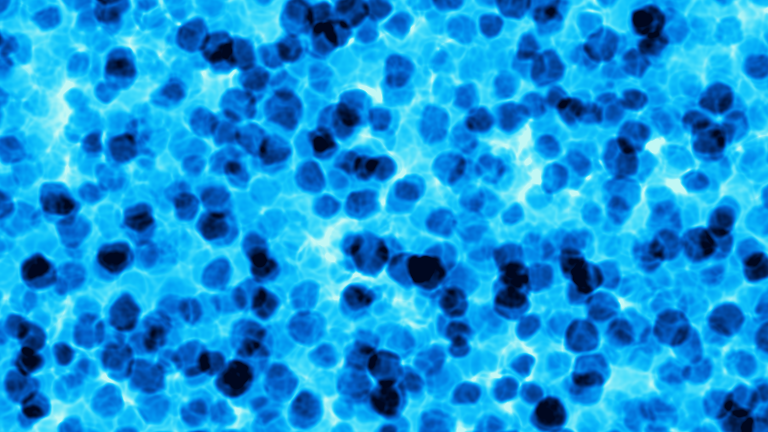
Write a WebGL 2 fragment shader that draws this texture.

```glsl
#version 300 es
precision highp float;

uniform vec2 u_resolution;
out vec4 fragColor;

vec3 hash3(vec2 p) {
  vec3 q = fract(vec3(p.xyx) * vec3(0.1031, 0.1030, 0.0973));
  q += dot(q, q.yxz + 33.33);
  return fract((q.xxy + q.yzz) * q.zyx);
}

vec2 gradient(vec2 lattice) {
  float angle = 6.28318 * hash3(lattice + 71.0).x;
  return vec2(cos(angle), sin(angle));
}

float gradientNoise(vec2 p) {
  vec2 i = floor(p);
  vec2 f = p - i;
  vec2 w = f * f * f * (f * (f * 6.0 - 15.0) + 10.0);
  vec2 e = vec2(1.0, 0.0);
  float low = mix(dot(gradient(i), f),
                  dot(gradient(i + e.xy), f - e.xy), w.x);
  float high = mix(dot(gradient(i + e.yx), f - e.yx),
                   dot(gradient(i + e.xx), f - e.xx), w.x);
  return mix(low, high, w.y);
}

// Soft disc with a thin bright membrane
float cellProfile(float dist, float radius, float softness) {
  float body = 1.0 - smoothstep(radius - softness, radius + softness, dist);
  return body * (0.85 + 0.15 * (1.0 - dist / radius));
}

float membrane(float dist, float radius, float width) {
  float t = (dist - radius) / width;
  return exp(-t * t);
}

// One sheet of scattered cells; p is in grid units
float cellLayer(vec2 p, float seed) {
  vec2 home = floor(p);
  float density = 0.0;
  for (int y = -1; y <= 1; y++) {
    for (int x = -1; x <= 1; x++) {
      vec2 id = home + vec2(x, y);
      vec3 place = hash3(id + seed);
      vec3 look = hash3(id + seed + 153.0);
      vec2 offset = p - id - 0.1 - 0.8 * place.xy;
      float angle = 6.28318 * look.y;
      vec2 axis = vec2(cos(angle), sin(angle));
      float along = dot(offset, axis);
      float across = dot(offset, vec2(-axis.y, axis.x));
      float dist = length(vec2(along * (1.0 - 0.2 * look.z), across));
      float radius = mix(0.25, 0.46, place.z);
      float stain = 0.08 + 1.25 * pow(look.x, 4.0);
      density += stain * cellProfile(dist, radius, 0.09);
      density -= 0.09 * membrane(dist, radius + 0.06, 0.055);
    }
  }
  return density;
}

float cellDensity(vec2 p, float gridScale) {
  float density = 0.0;
  for (int i = 0; i < 5; i++) {
    float k = float(i);
    float angle = 0.7 * k + 0.3;
    mat2 turn = mat2(cos(angle), sin(angle), -sin(angle), cos(angle));
    density += cellLayer(turn * p * gridScale + 3.7 * k + 40.0, 37.0 * k + 200.0);
  }
  return density;
}

// Patchy pale strands filling the gaps
float strands(vec2 p, float scale) {
  float ridge = 1.0 - abs(gradientNoise(p * scale + 20.0)) * 5.0;
  float patches = smoothstep(-0.15, 0.35, gradientNoise(p * 4.0 + 60.0));
  return pow(max(ridge, 0.0), 1.6) * patches;
}

vec3 stainColor(float density) {
  const vec3 tones[8] = vec3[8](
    vec3(0.75, 0.97, 0.96), vec3(0.27, 0.86, 0.98),
    vec3(0.07, 0.77, 0.98), vec3(0.02, 0.68, 0.97),
    vec3(0.01, 0.55, 0.92), vec3(0.01, 0.38, 0.79),
    vec3(0.01, 0.21, 0.50), vec3(0.00, 0.03, 0.13));
  const float stops[8] = float[8](-0.65, -0.17, 0.10, 0.34, 0.62, 1.02, 1.62, 2.35);
  vec3 color = tones[0];
  for (int i = 1; i < 8; i++) {
    float t = clamp((density - stops[i - 1]) / (stops[i] - stops[i - 1]), 0.0, 1.0);
    color = mix(color, tones[i], t);
  }
  return color;
}

void main() {
  vec2 p = gl_FragCoord.xy / u_resolution.y;

  // Gentle warp makes the outlines uneven
  vec2 warp = vec2(gradientNoise(p * 22.0 + 5.0), gradientNoise(p * 22.0 + 90.0));
  vec2 q = p + 0.012 * warp;

  float cells = cellDensity(q, 11.2);
  float clusters = gradientNoise(p * 4.5 + 11.0);
  float density = cells * (1.0 + 0.6 * clusters) + 0.5 * clusters;
  density += 0.3 * gradientNoise(p * 11.0 + 31.0);

  // Pale gaps and fine mottling
  density -= 0.75 * strands(q, 6.5) * exp(-2.0 * max(cells, 0.0));
  density += (0.09 + 0.12 * max(cells, 0.0)) * gradientNoise(p * 75.0 + 7.0);

  fragColor = vec4(stainColor(density), 1.0);
}
```
